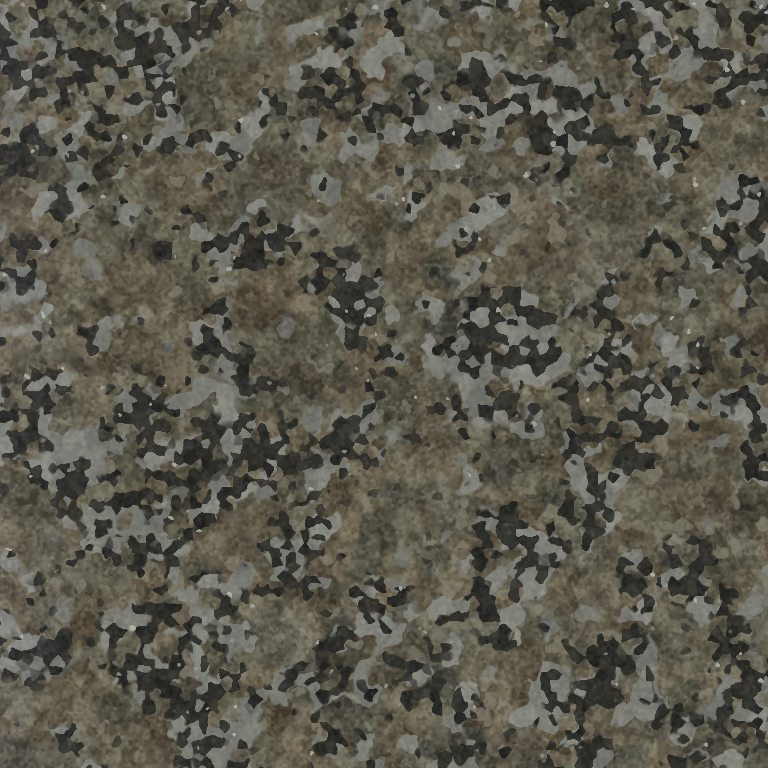
Give the GLSL for this texture, as a WebGL 2 fragment shader.

```glsl
#version 300 es
precision highp float;

uniform vec2 u_resolution;
out vec4 fragColor;

vec3 hash(vec2 cell) {
    vec3 q = fract(cell.xyx * vec3(0.1031, 0.1030, 0.0973));
    q += dot(q, q.yxz + 33.33);
    return fract((q.xxy + q.yzz) * q.zyx);
}

// Cellular noise: three random values per grain, blended at the borders.
// Higher sharpness gives crisper grains, lower gives soft clouds.
vec3 grains(vec2 p, float sharpness) {
    vec2 base = floor(p);
    vec3 sum = vec3(0.0);
    float total = 0.0;
    for (int y = -1; y <= 1; y++) {
        for (int x = -1; x <= 1; x++) {
            vec2 cell = base + vec2(x, y);
            float d = length(cell + hash(cell).xy - p);
            float weight = exp(-sharpness * d);
            sum += weight * hash(cell + 57.0);
            total += weight;
        }
    }
    return sum / total;
}

void main() {
    vec2 uv = gl_FragCoord.xy / u_resolution.y;

    // Ragged grain outlines
    vec2 rough = grains(uv * 100.0 + 7.0, 6.0).xy - 0.5;
    vec2 p = uv + 0.010 * rough;

    // Regions where quartz and mica gather
    float cluster = 0.55 * grains(p * 12.0 + 3.0, 6.0).x
                  + 0.45 * grains(p * 27.0 + 41.0, 7.0).y;

    // Brown feldspar, mottled at several sizes
    vec3 patches = grains(p * 24.0 + 11.0, 9.0);
    vec3 flecks = grains(p * 62.0 + 23.0, 8.0);
    vec3 grit = grains(uv * 210.0 + 5.0, 7.0);
    float mottle = 0.35 * patches.x + 0.40 * flecks.x + 0.25 * grit.x;
    mottle = clamp(0.5 + 1.5 * (mottle - 0.5), 0.0, 1.0);
    vec3 color = mix(vec3(0.25, 0.235, 0.19), vec3(0.475, 0.455, 0.385), mottle);
    color += vec3(0.035, 0.0, -0.02) * (patches.y - 0.5);

    // Thin curved cleavage lines in some of the feldspar
    float fold = grains(p * vec2(19.0, 15.0) + 71.0, 5.0).z;
    float strand = 1.0 - smoothstep(0.0, 0.035, abs(fract(fold * 5.0) - 0.5) * 0.3);
    color += 0.055 * strand * smoothstep(0.45, 0.75, patches.z);

    // Small pale feldspar chips
    color = mix(color, vec3(0.50, 0.485, 0.42), 0.7 * smoothstep(0.82, 0.92, flecks.y));

    // Grey quartz, slightly slanted and elongated
    vec2 slanted = mat2(0.87, 0.42, -0.50, 0.91) * p;
    vec3 quartz = grains(slanted * vec2(42.0, 33.0) + 19.0, 13.0);
    float quartzShare = 0.05 + 0.46 * smoothstep(0.30, 0.70, cluster);
    float quartzMask = smoothstep(-0.06, 0.06, quartz.x - 1.0 + quartzShare);
    vec3 quartzColor = mix(vec3(0.39, 0.40, 0.38), vec3(0.59, 0.595, 0.56),
                           0.55 * quartz.y + 0.20 * flecks.z + 0.25 * grit.y);
    color = mix(color, quartzColor, 0.92 * quartzMask);

    // Black mica in tight groups of small grains
    vec3 mica = grains((uv + 0.005 * rough) * 80.0 + 31.0, 13.0);
    float micaShare = 0.03 + 0.50 * smoothstep(0.38, 0.74, cluster);
    float micaMask = smoothstep(-0.07, 0.07, micaShare - mica.x);
    vec3 micaColor = mix(vec3(0.10, 0.105, 0.10), vec3(0.24, 0.235, 0.21),
                         0.6 * mica.y + 0.4 * grit.z);
    color = mix(color, micaColor, 0.93 * micaMask);

    // Rare bright glints
    vec3 glint = grains(uv * 130.0 + 83.0, 12.0);
    color = mix(color, vec3(0.72, 0.73, 0.70),
                0.8 * smoothstep(0.975, 0.995, glint.x) * step(0.45, cluster));

    // Fine surface grain and a cool sheen toward the left edge
    color += 0.05 * (grit.x - 0.5);
    color += vec3(0.018, 0.018, 0.026) * (1.0 - smoothstep(0.0, 0.15, uv.x));

    fragColor = vec4(color, 1.0);
}
```
